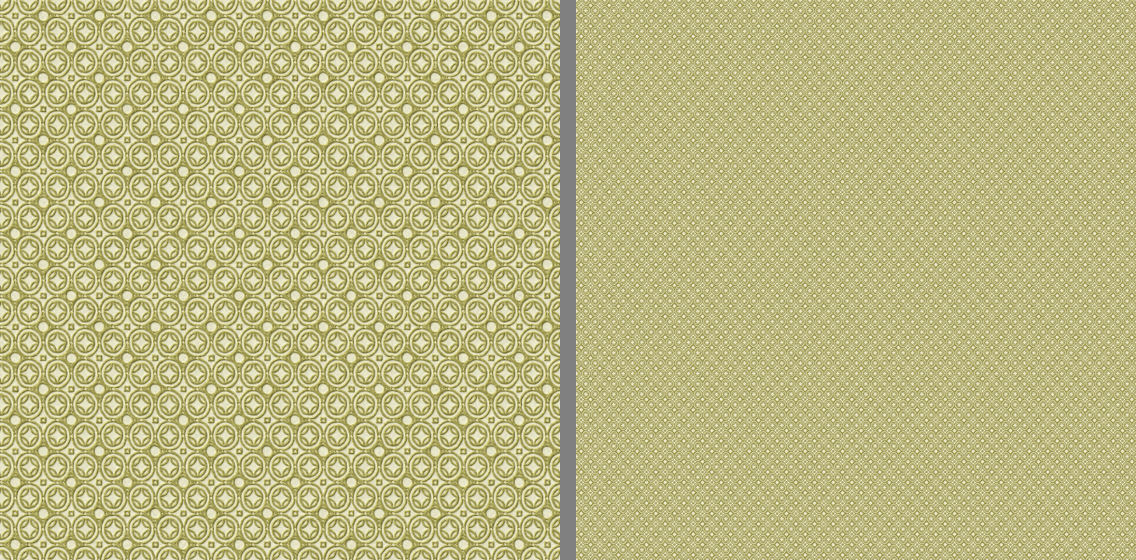
Left: one tile. Right: repeated 3 by 3.
This pattern is drawn by a three.js fragment shader. Its source:

```glsl
#define CELLS vec2(20.0, 18.0)
#define ASPECT vec2(1.0, 1.11)
#define SHIFT vec2(0.04, 0.0)
#define CORD 0.043
#define SOFT 0.032
#define RELIEF 0.17
#define GRAIN 0.13
#define THREADS vec2(260.0, 360.0)
#define CREAM vec3(0.90, 0.89, 0.775)
#define OLIVE vec3(0.70, 0.675, 0.385)
#define SHADOW vec3(0.555, 0.535, 0.26)

varying vec2 vUv;

float hash(vec2 p) {
  vec3 q = fract(vec3(p.xyx) * 0.1031);
  q += dot(q, q.yzx + 33.33);
  return fract((q.x + q.y) * q.z);
}

// Value noise that wraps after a whole number of cells
float wrapNoise(vec2 p, vec2 period) {
  vec2 i = floor(p);
  vec2 f = fract(p);
  f = f * f * (3.0 - 2.0 * f);
  vec2 a = mod(i, period);
  vec2 b = mod(i + 1.0, period);
  return mix(mix(hash(a), hash(vec2(b.x, a.y)), f.x),
             mix(hash(vec2(a.x, b.y)), hash(b), f.x), f.y);
}

float boxDistance(vec2 p, float halfSize) {
  vec2 d = abs(p) - halfSize;
  return length(max(d, 0.0)) + min(max(d.x, d.y), 0.0);
}

// Cord outline around a small square stud with a pale middle
float studCord(vec2 p) {
  return abs(boxDistance(p, 0.075));
}

// Distance to the centre line of the nearest cord
float cordDistance(vec2 p) {
  vec2 q = abs(p - floor(p + 0.5)) * ASPECT;
  vec2 corner = (fract(p) - 0.5) * ASPECT;
  float r = length(q * vec2(1.0, 0.9));

  // Two concentric rings around a concave star
  float d = min(abs(r - 0.315), abs(r - 0.465));
  float star = abs(length(q - 0.33) - 0.285);
  d = min(d, max(star, r - 0.315));

  // Square studs where neighbouring rings touch
  vec2 side = q - vec2(0.5, 0.0);
  vec2 top = q - vec2(0.0, 0.5 * ASPECT.y);
  if (boxDistance(side, 0.075) < 0.0) d = studCord(side);
  else if (boxDistance(top, 0.075) < 0.0) d = studCord(top);

  // Gaps hold round dots in diamonds and small square knots in turn
  float isDot = 1.0 - mod(floor(p.x) + floor(p.y), 2.0);
  float radius = length(corner);
  if (isDot > 0.5) {
    float dotRing = abs(radius - 0.21);
    float diamond = abs(abs(corner.x) + abs(corner.y) - 0.34) * 0.707;
    d = radius < 0.21 ? dotRing : min(d, min(dotRing, diamond));
  } else {
    d = min(d, studCord(corner));
  }
  return d;
}

float cordHeight(vec2 p) {
  return 1.0 - smoothstep(CORD - SOFT, CORD + SOFT, cordDistance(p));
}

void main() {
  vec2 p = vUv * CELLS - SHIFT;

  // Slight wobble of the stitched outlines
  vec2 period = CELLS * 6.0;
  vec2 wobble = vec2(wrapNoise(vUv * period, period),
                     wrapNoise(vUv * period + 31.0, period)) - 0.5;
  p += wobble * 0.025;

  // Raised cords lit from the upper left
  float cord = cordHeight(p);
  vec2 toLight = vec2(-0.03, 0.035);
  float slope = cordHeight(p + toLight * -1.0) - cordHeight(p + toLight);

  // Thread grain, stronger on the cords than on the ground
  float thread = wrapNoise(vUv * THREADS, THREADS) - 0.5;
  float stitch = wrapNoise(vUv * THREADS.yx + 17.0, THREADS.yx) - 0.5;
  float grain = (thread + stitch) * GRAIN;

  vec3 yarn = mix(OLIVE, SHADOW, clamp(0.5 - slope * 0.6 + stitch, 0.0, 1.0));
  vec3 color = mix(CREAM, yarn, cord);
  color *= 1.0 + slope * RELIEF * mix(0.3, 1.0, cord);
  color += grain * mix(0.3, 1.0, cord);
  gl_FragColor = vec4(clamp(color, 0.0, 1.0), 1.0);
}
```
